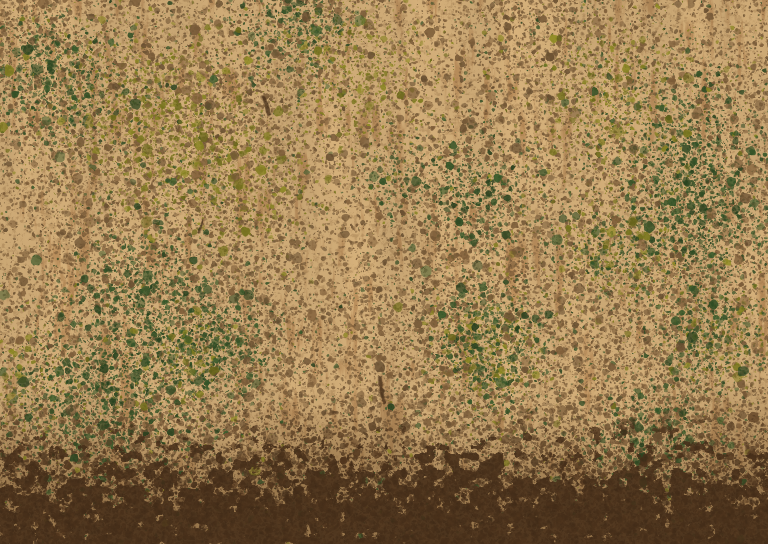
Give the GLSL for this texture, as a WebGL 1 fragment shader.

```glsl
precision highp float;
// Weathered tan wall with rust streaks, scattered moss and lichen spots, and a dirty brown base.
uniform vec2 u_resolution;

const vec3 PLASTER = vec3(0.81, 0.67, 0.465);
const vec3 PLASTER_SHADE = vec3(0.69, 0.55, 0.365);
const vec3 RUST = vec3(0.61, 0.42, 0.24);
const vec3 DAMP = vec3(0.55, 0.42, 0.26);
const vec3 BROWN = vec3(0.45, 0.34, 0.21);
const vec3 SOIL = vec3(0.265, 0.175, 0.095);
const vec3 MOSS = vec3(0.17, 0.28, 0.13);
const vec3 OLIVE = vec3(0.45, 0.44, 0.11);
const float SMALLEST_CELL = 0.0055;
const float CELL_GROWTH = 1.36;
const float SPOT_WOBBLE = 0.0035;
const float BARE_DENSITY = 0.36;

float hash(vec2 p) {
  return fract(sin(dot(p, vec2(127.1, 311.7))) * 43758.5453);
}

float noise(vec2 p) {
  vec2 i = floor(p), f = fract(p);
  f = f * f * (3.0 - 2.0 * f);
  return mix(mix(hash(i), hash(i + vec2(1.0, 0.0)), f.x),
             mix(hash(i + vec2(0.0, 1.0)), hash(i + 1.0), f.x), f.y);
}

float fbm(vec2 p) {
  float sum = 0.0, amp = 0.5;
  for (int i = 0; i < 4; i++) {
    sum += amp * noise(p);
    p = p * 2.03 + 17.3;
    amp *= 0.5;
  }
  return sum / 0.9375;
}

float patchAt(vec2 p, float x, float y, float r) {
  vec2 d = (p - vec2(x, y)) / r;
  return exp(-dot(d, d));
}

// Where dark green moss gathers.
float mossField(vec2 p) {
  float m = patchAt(p, 0.08, 0.86, 0.11) + patchAt(p, 0.53, 0.96, 0.09);
  m += patchAt(p, 1.25, 0.74, 0.12) + patchAt(p, 1.30, 0.58, 0.11);
  m += patchAt(p, 0.88, 0.65, 0.10) + 0.7 * patchAt(p, 0.72, 0.68, 0.06);
  m += patchAt(p, 0.25, 0.47, 0.10) + 1.2 * patchAt(p, 0.18, 0.27, 0.13);
  m += patchAt(p, 0.40, 0.36, 0.10) + patchAt(p, 0.90, 0.37, 0.10);
  m += patchAt(p, 1.30, 0.38, 0.09) + 0.9 * patchAt(p, 1.21, 0.19, 0.10);
  return m + 0.6 * patchAt(p, 1.12, 0.53, 0.08);
}

// Where yellow-green lichen gathers.
float lichenField(vec2 p) {
  float m = patchAt(p, 0.28, 0.78, 0.14) + 0.8 * patchAt(p, 0.45, 0.66, 0.11);
  m += patchAt(p, 0.68, 0.86, 0.12) + patchAt(p, 1.11, 0.84, 0.11);
  m += 0.8 * patchAt(p, 0.90, 0.35, 0.09) + 0.7 * patchAt(p, 1.34, 0.37, 0.08);
  m += 0.7 * patchAt(p, 0.03, 0.31, 0.08) + 0.6 * patchAt(p, 1.12, 0.55, 0.10);
  return m + 0.5 * patchAt(p, 0.34, 0.33, 0.08);
}

float scratch(vec2 p, vec2 a, vec2 b, float width, float px) {
  vec2 ab = b - a;
  float t = clamp(dot(p - a, ab) / dot(ab, ab), 0.0, 1.0);
  return 1.0 - smoothstep(width - px, width + px, length(p - a - t * ab));
}

void main() {
  float px = 1.0 / u_resolution.y;
  vec2 p = gl_FragCoord.xy * px;
  float broad = fbm(p * 5.0);
  float moss = mossField(p), lichen = lichenField(p);
  float dirt = 1.0 - smoothstep(0.05, 0.30, p.y + 0.12 * (broad - 0.5));

  // Plaster with vertical streaks and grain
  float streak = fbm(vec2(p.x * 75.0, p.y * 13.0));
  float grain = fbm(p * 150.0);
  vec3 col = mix(PLASTER, PLASTER_SHADE, 0.75 * smoothstep(0.48, 0.78, grain));
  col = mix(col, RUST, 0.5 * smoothstep(0.56, 0.78, streak));
  col *= 0.94 + 0.12 * fbm(vec2(p.x * 18.0, p.y * 4.0));
  col = mix(col, DAMP, 0.8 * dirt);

  // Spots, from fine specks up to large blots
  vec2 q = p + SPOT_WOBBLE * (vec2(noise(p * 170.0), noise(p * 170.0 + 41.0)) - 0.5);
  float density = BARE_DENSITY + 0.32 * min(moss + 0.7 * lichen, 1.2);
  density += 0.55 * dirt + 0.5 * (broad - 0.5);
  float greenShare = clamp(0.10 + 0.55 * moss + 0.5 * lichen, 0.0, 0.8) * (1.0 - 0.65 * dirt);
  float oliveShare = (lichen + 0.06) / (moss + lichen + 0.2);
  float cell = SMALLEST_CELL;
  for (int layer = 0; layer < 6; layer++) {
    float size = float(layer) / 5.0;
    vec2 id0 = floor(q / cell);
    for (int k = 0; k < 9; k++) {
      float row = floor(float(k) / 3.0);
      vec2 id = id0 + vec2(float(k) - 3.0 * row, row) - 1.0;
      vec2 seed = id + 31.7 * float(layer);
      vec2 center = (id + vec2(hash(seed + 3.1), hash(seed + 7.7))) * cell;
      float h = hash(seed + 13.3), tone = hash(seed + 19.9);
      float radius = cell * mix(0.15, 0.42, h * h);
      float shape = 1.0 - smoothstep(radius - 0.6 * px, radius + 0.6 * px, length(q - center));
      shape *= step(hash(seed + 23.5), density * mix(1.15, 0.75, size));
      vec3 green = mix(MOSS, OLIVE, step(hash(seed + 29.1), oliveShare));
      vec3 earth = mix(BROWN, SOIL, clamp(dirt + 0.5 * tone - 0.2, 0.0, 1.0));
      vec3 ink = mix(earth, green, step(hash(seed + 37.3), greenShare));
      ink *= 0.85 + 0.4 * tone;
      col = mix(col, ink, shape * mix(0.45, 0.92, hash(seed + 43.9)));
    }
    cell *= CELL_GROWTH;
  }

  // Ragged soil crust along the bottom
  float crust = mix(0.76, 0.28, smoothstep(0.0, 0.23, p.y)) + 0.2 * (broad - 0.5);
  float cover = smoothstep(-0.04, 0.04, crust - fbm(p * 62.0 + 9.0));
  cover *= 1.0 - smoothstep(0.18, 0.30, p.y);
  col = mix(col, SOIL * (0.88 + 0.3 * grain), 0.88 * cover);

  // A few dark nicks
  float nick = scratch(q, vec2(0.485, 0.82), vec2(0.495, 0.79), 0.0035, px);
  nick = max(nick, scratch(q, vec2(0.697, 0.305), vec2(0.707, 0.26), 0.003, px));
  nick = max(nick, scratch(q, vec2(0.372, 0.595), vec2(0.366, 0.572), 0.002, px));
  col = mix(col, SOIL, 0.75 * nick);

  gl_FragColor = vec4(col, 1.0);
}
```
